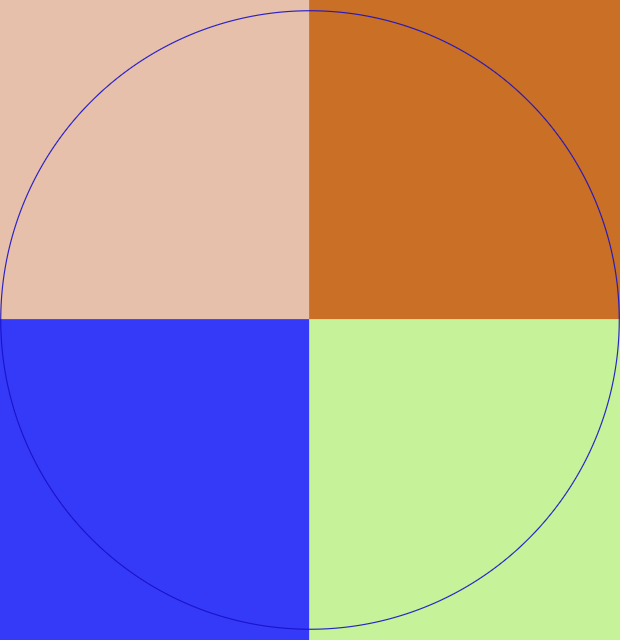
Give the GLSL for this background, as a WebGL 2 fragment shader.

```glsl
#version 300 es
precision highp float;

uniform vec2 u_resolution;
out vec4 fragColor;

const vec3 PEACH = vec3(0.902, 0.753, 0.670);
const vec3 COPPER = vec3(0.788, 0.436, 0.150);
const vec3 BLUE = vec3(0.208, 0.228, 0.975);
const vec3 LIME = vec3(0.776, 0.951, 0.600);
const vec3 INK = vec3(0.090, 0.060, 0.780);

// Antialiased step: 0 below the edge, 1 above it.
float softStep(float edge, float value, float texel) {
    return clamp((value - edge) / texel + 0.5, 0.0, 1.0);
}

// Four flat colours meeting at one corner point.
vec3 quadrants(vec2 p, vec2 corner, float texel) {
    float right = softStep(corner.x, p.x, texel);
    float upper = softStep(corner.y, p.y, texel);
    return mix(mix(BLUE, LIME, right), mix(PEACH, COPPER, right), upper);
}

// Coverage of a thin circular outline.
float ring(vec2 p, float radius, float width, float texel) {
    float distanceToLine = abs(length(p) - radius);
    return 1.0 - softStep(0.5 * width, distanceToLine, texel);
}

void main() {
    // Centred coordinates, one unit per canvas width.
    float texel = 1.0 / u_resolution.x;
    vec2 p = (gl_FragCoord.xy - 0.5 * u_resolution) * texel;

    vec3 color = quadrants(p, vec2(-0.0014, 0.0014), texel);

    // Fine outline almost touching both sides.
    color = mix(color, INK, 0.9 * ring(p, 0.4988, 0.0019, texel));

    fragColor = vec4(color, 1.0);
}
```
